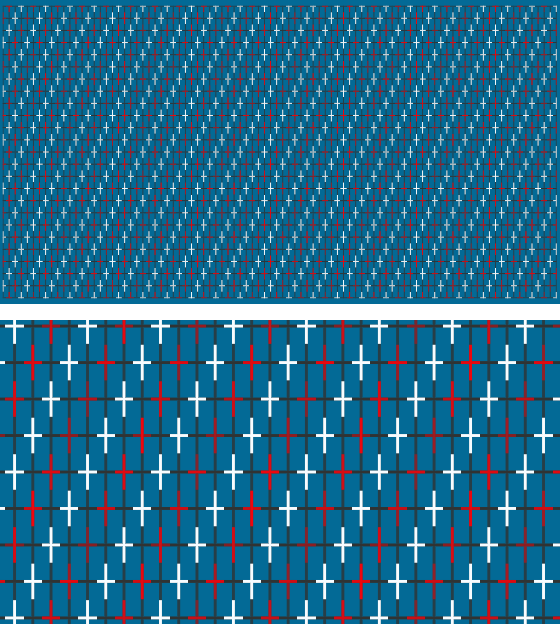
Top, the full canvas; bottom, a detail of the centre.
Give the GLSL for this pattern, as a Shadertoy shader.

```glsl
// A blue field ruled by a fine dark grid, with white and red crosses on its nodes.
// Crosses step diagonally every four columns; the red ones fade in slow beats.
// Lengths are in canvas heights; thin lines use exact box coverage.

#define PITCH vec2(0.02, 0.04)
#define CELLS vec2(91.0, 24.0)
#define MARGIN vec2(0.01, 0.02)
#define LINE_HALF 0.0016
#define ARM_HALF vec2(0.0105, 0.0195)
#define RED_MIN 0.45
#define RED_JITTER 0.12
#define BLUE vec3(0.01, 0.415, 0.59)
#define DARK vec3(0.19, 0.20, 0.20)
#define WHITE vec3(0.97, 0.99, 1.0)
#define RED vec3(0.94, 0.02, 0.05)

float hash(vec2 p) {
    return fract(sin(dot(p, vec2(127.1, 311.7))) * 43758.5453);
}

// Share of a pixel of size px covered by a band of half width w at distance d
float band(float d, float w, float px) {
    float lo = max(d - 0.5 * px, -w);
    float hi = min(d + 0.5 * px, w);
    return clamp((hi - lo) / px, 0.0, 1.0);
}

float box(vec2 p, vec2 halfSize, float px) {
    return band(p.x, halfSize.x, px) * band(p.y, halfSize.y, px);
}

// Slow swell of brightness that peaks once per period
float beat(float index, float period, float centre) {
    return 0.5 + 0.5 * cos(6.28318 * (index - centre) / period);
}

void mainImage(out vec4 fragColor, in vec2 fragCoord) {
    float px = 1.0 / iResolution.y;
    vec2 p = fragCoord * px;
    p.y = 1.0 - p.y;
    p -= MARGIN;

    // Nearest node, with rows counted from the top
    vec2 node = clamp(floor(p / PITCH + 0.5), vec2(0.0), CELLS);
    vec2 d = p - node * PITCH;

    // Keep lines and arms inside the ruled frame
    vec2 extent = 0.5 * CELLS * PITCH;
    float frame = box(p - extent, extent + LINE_HALF, px);

    // Dark grid
    float across = band(d.y, LINE_HALF, px);
    float down = band(d.x, LINE_HALF, px);
    vec3 col = mix(BLUE, DARK, frame * max(across, 0.8 * down));

    // Cross arms
    float armX = box(d, vec2(ARM_HALF.x, LINE_HALF), px);
    float armY = box(d, vec2(LINE_HALF, ARM_HALF.y), px);

    // Diagonal stepping: white and red alternate two columns apart
    float stepIndex = mod(node.x + node.y, 4.0);
    float isWhite = 1.0 - step(0.5, abs(stepIndex - 3.0));
    float isRed = 1.0 - step(0.5, abs(stepIndex - 1.0));

    // Uneven red: columns swell every six, rows every three, with slight drift
    float swellX = beat(node.x, 6.0, 1.4 + 0.012 * node.x);
    float swellY = beat(node.y, 3.0, 0.03 * node.y);
    float jitter = RED_JITTER * (hash(node) - 0.5);
    float redX = armX * clamp(mix(RED_MIN, 1.0, swellY) + jitter, 0.0, 1.0);
    float redY = armY * clamp(mix(RED_MIN, 1.0, swellX) + jitter, 0.0, 1.0);

    col = mix(col, RED, frame * isRed * max(redX, redY));
    col = mix(col, WHITE, frame * isWhite * max(armX, armY));
    fragColor = vec4(col, 1.0);
}
```
